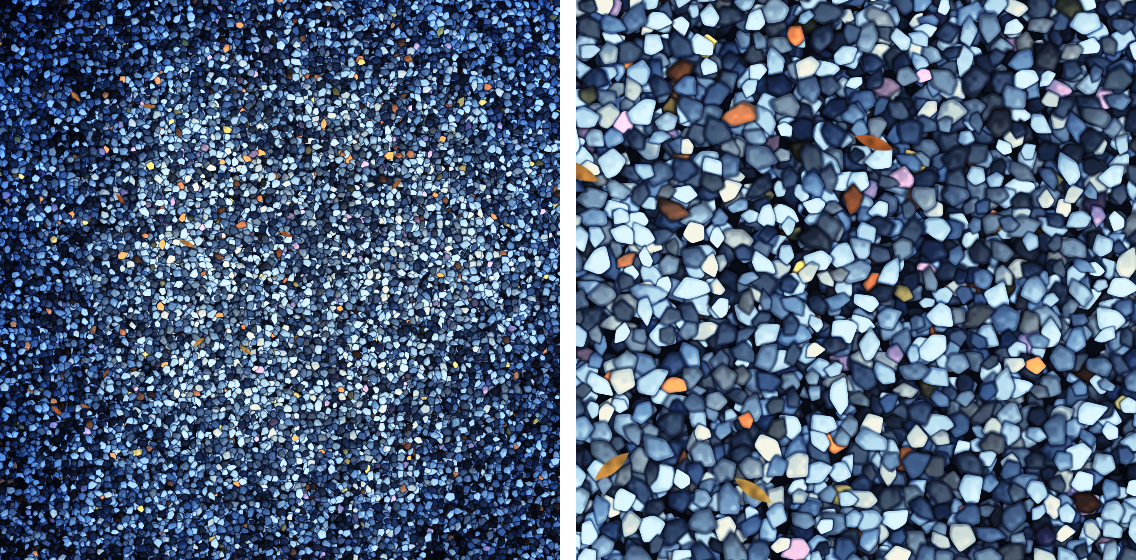
Left, the full canvas; right, a detail of the centre.
This texture is drawn by a Shadertoy shader. Its source:

```glsl
// Bed of small blue-grey gravel with rusty grains, fallen leaves and dark blue borders
#define GRID 70.0         // gravel cells across the canvas
#define LAYERS 4          // overlapping sheets of pebbles
#define LEAVES 11         // scattered leaf flakes
#define JITTER 0.62       // pebble offset within its cell
#define TONE_LOW 0.27     // darkest pebble tone
#define TONE_HIGH 1.13    // lightest pebble tone
#define ACCENT_SHARE 0.05 // share of warm pebbles
#define VIGNETTE 0.34     // tone lost towards the corners
#define PATCHES 0.30      // strength of broad dark patches

const float TAU = 6.28318;

vec4 hash4(vec2 p) {
    vec4 q = fract(p.xyxy * vec4(0.1031, 0.1030, 0.0973, 0.1099));
    q += dot(q, q.wzxy + 33.33);
    return fract((q.xxyz + q.yzzw) * q.zywx);
}

float noise(vec2 p) {
    vec2 i = floor(p), f = fract(p);
    f = f * f * (3.0 - 2.0 * f);
    vec2 e = vec2(0.0, 1.0);
    return mix(mix(hash4(i).x, hash4(i + e.yx).x, f.x),
               mix(hash4(i + e.xy).x, hash4(i + e.yy).x, f.x), f.y);
}

mat2 rotation(float a) {
    float c = cos(a), s = sin(a);
    return mat2(c, s, -s, c);
}

// Rounded irregular pentagon; the outline lies at 1
float pebbleShape(vec2 p, vec4 rnd) {
    float sum = 0.0;
    for (int i = 0; i < 5; i++) {
        float k = float(i);
        float wobble = fract(rnd.x * 7.3 + rnd.y * 3.1 * k + k * 0.618);
        float a = (k + 0.55 * (wobble - 0.5)) * TAU / 5.0;
        float side = max(dot(p, vec2(cos(a), sin(a))), 0.0) / mix(0.82, 1.12, wobble);
        side *= side;
        side *= side;
        sum += side * side;
    }
    return pow(sum + 1e-8, 0.125);
}

// Tone from shadow to pale stone; blueness picks slate or blue in the middle
vec3 stoneRamp(float t, float blueness) {
    vec3 shadow = vec3(0.015, 0.022, 0.045);
    vec3 black = vec3(0.05, 0.07, 0.12);
    vec3 navy = mix(vec3(0.10, 0.145, 0.23), vec3(0.08, 0.155, 0.34), blueness);
    vec3 middle = mix(vec3(0.27, 0.34, 0.42), vec3(0.23, 0.38, 0.63), blueness);
    vec3 steel = mix(vec3(0.48, 0.60, 0.71), vec3(0.42, 0.62, 0.82), blueness);
    vec3 pale = vec3(0.72, 0.87, 0.94);
    vec3 c = mix(shadow, black, smoothstep(0.0, 0.14, t));
    c = mix(c, navy, smoothstep(0.14, 0.32, t));
    c = mix(c, middle, smoothstep(0.32, 0.55, t));
    c = mix(c, steel, smoothstep(0.55, 0.76, t));
    c = mix(c, pale, smoothstep(0.76, 0.92, t));
    return mix(c, vec3(0.87, 0.97, 1.0), smoothstep(0.95, 1.12, t));
}

void mainImage(out vec4 fragColor, in vec2 fragCoord) {
    vec2 uv = fragCoord / iResolution.y;
    float pixel = 1.0 / iResolution.y;

    // Broad lighting
    float border = smoothstep(0.22, 0.72, length(uv - vec2(0.56, 0.52)));
    float patches = noise(uv * 6.0 + 4.0) * 0.6 + noise(uv * 15.0) * 0.4 - 0.5;
    float light = 0.07 - VIGNETTE * border + PATCHES * patches;

    // Pebble sheets, painted from the lowest up
    float tone = 0.07, blueness = 0.4;
    vec3 tint = vec3(1.0);
    for (int n = 0; n < LAYERS; n++) {
        float depth = float(LAYERS - 1 - n);
        vec2 p = rotation(0.4 + float(n) * 0.9) * uv * GRID + float(n) * 171.37 + 300.0;
        vec2 cell = floor(p);
        for (int j = 0; j < 9; j++) {
            vec2 id = cell + vec2(j % 3, j / 3) - 1.0;
            vec4 place = hash4(id), look = hash4(id + 57.7), kind = hash4(id + 113.1);
            vec2 q = p - id - 0.5 - JITTER * (place.xy - 0.5);
            float radius = mix(0.28, 0.53, place.z);
            if (dot(q, q) > 1.1) continue;
            float stretch = mix(1.0, 1.28, look.x);
            vec2 local = rotation(place.w * TAU) * q / radius;
            local *= vec2(1.0 / stretch, stretch);
            float d = pebbleShape(local, look);
            float blur = 0.6 * pixel * GRID / radius;
            float cover = 1.0 - smoothstep(1.0 - blur, 1.0 + blur, d);

            // Contact shadow, then the lit and mottled face
            tone *= mix(0.5, 1.0, smoothstep(0.95, 1.35, d));
            float face = mix(TONE_LOW, TONE_HIGH, look.z) + light - 0.07 * depth;
            face += 0.09 * dot(q / radius, vec2(-0.5, 0.85)) + 0.07 * local.x * (look.w - 0.5);
            face += 0.13 * (noise(p * 4.5 + look.xy * 30.0) - 0.5);
            face -= 0.20 * smoothstep(0.60, 1.05, d);
            vec3 stain = mix(vec3(1.0), vec3(1.16, 0.99, 0.86), 0.7 * step(0.76, kind.z));
            vec3 warm = kind.y < 0.4 ? vec3(1.9, 0.85, 0.45)
                      : kind.y < 0.65 ? vec3(1.6, 1.1, 0.55) : vec3(1.35, 0.92, 0.98);
            stain = mix(stain, warm, step(kind.x, ACCENT_SHARE));
            tone = mix(tone, max(face, 0.03), cover);
            tint = mix(tint, stain, cover);
            blueness = mix(blueness, clamp(kind.w * 0.75 + 0.5 * border, 0.0, 1.0), cover);
        }
    }
    vec3 col = stoneRamp(tone, blueness) * tint;
    col *= mix(vec3(1.0), vec3(0.76, 0.94, 1.14), border * smoothstep(0.1, 0.7, uv.y + 0.3));

    // Small fallen leaves
    for (int i = 0; i < LEAVES; i++) {
        vec4 h = hash4(vec2(float(i) * 7.3 + 2.0, 19.0));
        vec2 q = rotation(h.z * TAU) * (uv - mix(vec2(0.1), vec2(0.92), h.xy));
        float size = mix(0.007, 0.015, h.w);
        float d = abs(q.y) - 0.3 * size * (1.0 - q.x * q.x / (size * size));
        float leaf = 1.0 - smoothstep(-pixel, pixel, d);
        vec3 leafColor = mix(vec3(0.68, 0.29, 0.13), vec3(0.78, 0.62, 0.30), fract(h.w * 5.0));
        leafColor *= 0.65 + 0.5 * noise(uv * 230.0);
        col = mix(col, leafColor, leaf * step(abs(q.x), size));
    }
    fragColor = vec4(clamp(col, 0.0, 1.0), 1.0);
}
```
